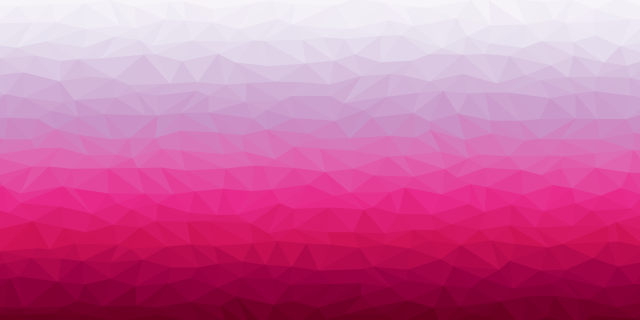
This background is drawn by a Shadertoy shader. Its source:

```glsl
// Low-poly mesh of jittered triangles shaded by a vertical white, pink and crimson ramp.

const vec2 CELL = vec2(0.085, 0.058);   // mesh cell, in canvas heights
const vec2 JITTER = vec2(0.76, 0.70);   // vertex scatter, in cells
const float TONE_SCATTER = 0.022;       // random ramp shift per triangle
const int LAST_STOP = 8;

// Evenly spaced colours from the top edge to the bottom edge
const vec3 RAMP[9] = vec3[9](
    vec3(0.969, 0.957, 0.976),
    vec3(0.906, 0.882, 0.937),
    vec3(0.831, 0.725, 0.855),
    vec3(0.788, 0.580, 0.780),
    vec3(0.875, 0.396, 0.690),
    vec3(0.906, 0.161, 0.541),
    vec3(0.808, 0.071, 0.337),
    vec3(0.596, 0.000, 0.263),
    vec3(0.404, 0.000, 0.122));

vec2 hash22(vec2 p) {
    vec3 q = fract(vec3(p.xyx) * vec3(0.1031, 0.1030, 0.0973));
    q += dot(q, q.yzx + 33.33);
    return fract((q.xx + q.yz) * q.zy);
}

vec3 rampColor(float depth) {
    float t = clamp(depth, 0.0, 1.0) * float(LAST_STOP);
    int i = min(int(t), LAST_STOP - 1);
    return mix(RAMP[i], RAMP[i + 1], t - float(i));
}

vec2 meshVertex(vec2 id) {
    return (id + (hash22(id + 57.0) - 0.5) * JITTER) * CELL;
}

float cross2(vec2 a, vec2 b) {
    return a.x * b.y - a.y * b.x;
}

float signedArea(vec2 a, vec2 b, vec2 c) {
    return 0.5 * cross2(b - a, c - a);
}

// Signed distance to the line a-b, positive on its left
float edgeDistance(vec2 p, vec2 a, vec2 b) {
    return cross2(normalize(b - a), p - a);
}

// Adds the colour of a counter-clockwise triangle, weighted by its coverage
void addTriangle(inout vec4 sum, vec2 p, vec2 a, vec2 b, vec2 c, float pixel) {
    float inside = min(edgeDistance(p, a, b),
                   min(edgeDistance(p, b, c), edgeDistance(p, c, a)));
    float coverage = clamp(inside / pixel + 0.5, 0.0, 1.0);
    if (coverage <= 0.0) return;
    vec2 center = (a + b + c) / 3.0;
    float shift = (hash22(floor(center * 900.0)).x - 0.5) * TONE_SCATTER;
    sum += vec4(rampColor(1.0 - center.y + shift), 1.0) * coverage;
}

void mainImage(out vec4 fragColor, in vec2 fragCoord) {
    float pixel = 1.0 / iResolution.y;
    vec2 p = fragCoord * pixel;
    vec2 home = floor(p / CELL);
    vec4 sum = vec4(0.0);

    // Vertices may leave their cell, so visit the neighbours too
    for (int y = -1; y <= 1; y++) {
        for (int x = -1; x <= 1; x++) {
            vec2 id = home + vec2(x, y);
            vec2 a = meshVertex(id);
            vec2 b = meshVertex(id + vec2(1.0, 0.0));
            vec2 c = meshVertex(id + vec2(1.0, 1.0));
            vec2 d = meshVertex(id + vec2(0.0, 1.0));

            // Split along the diagonal that avoids slivers
            float splitAC = min(signedArea(a, b, c), signedArea(a, c, d));
            float splitBD = min(signedArea(a, b, d), signedArea(b, c, d));
            if (splitAC > splitBD) {
                addTriangle(sum, p, a, b, c, pixel);
                addTriangle(sum, p, a, c, d, pixel);
            } else {
                addTriangle(sum, p, a, b, d, pixel);
                addTriangle(sum, p, b, c, d, pixel);
            }
        }
    }

    vec3 color = sum.a > 0.0 ? sum.rgb / sum.a : rampColor(1.0 - p.y);
    fragColor = vec4(color, 1.0);
}
```
